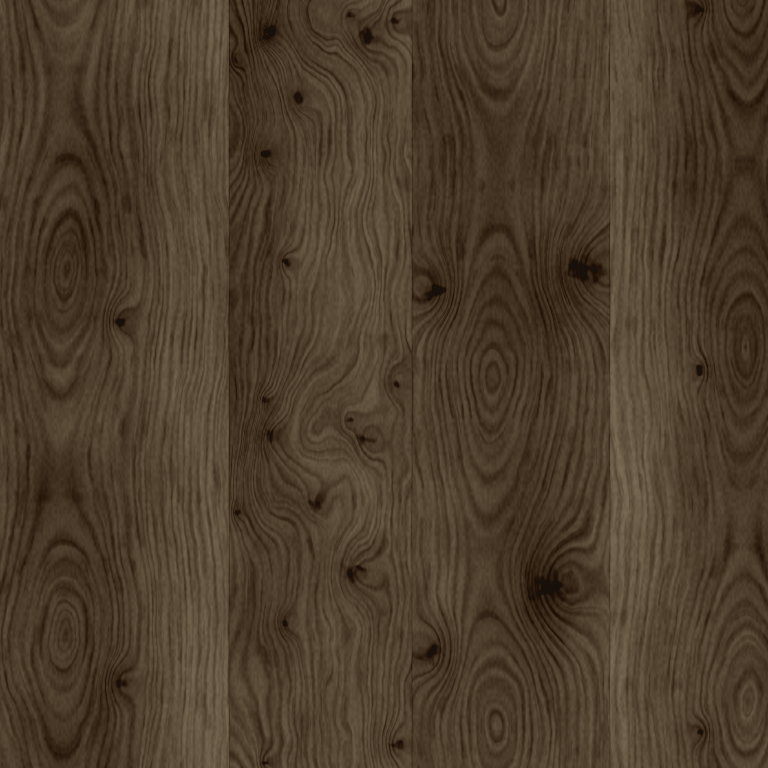
Write a Shadertoy shader that draws this texture.

```glsl
// Four dark oak planks running top to bottom, with oval heart grain and knots.
// Each plank has a growth field whose contours are the rings; knots and eyes
// raise bumps in that field, so rings and pores flow around them.

const vec3 DARK = vec3(0.21, 0.15, 0.09);
const vec3 LIGHT = vec3(0.43, 0.37, 0.29);
const vec3 KNOT_BLACK = vec3(0.09, 0.06, 0.035);
const vec3 SEAMS = vec3(0.298, 0.5365, 0.794);
const float GRAIN_PERIOD = 0.4714;  // height after which figure recurs
const float OVAL_SPREAD = 0.06;     // growth gained along the heart line
const float RING_DENSITY = 105.0;
const float RING_DEPTH = 0.26;
const float PORE_DEPTH = 0.24;
const float FIBRE_DEPTH = 0.34;
const float BLOTCH_DEPTH = 0.75;
const float SEAM_WIDTH = 0.0012;

// Per plank: heart x, oval centre y, tone at the heart, lift away from it
const vec4 PLANKS[4] = vec4[4](
    vec4(0.083, 0.167, 0.32, 0.50), vec4(0.280, 0.360, 0.38, 0.32),
    vec4(0.645, 0.520, 0.42, 0.16), vec4(0.970, 0.550, 0.32, 0.48));
const vec4 WILDNESS = vec4(0.35, 1.0, 0.30, 0.35);

// Knots and eyes: x, y, radius
const vec3 RECURRING[6] = vec3[6](
    vec3(0.564, 0.622, 0.014), vec3(0.373, 0.659, 0.006), vec3(0.515, 0.501, 0.008),
    vec3(0.346, 0.479, 0.005), vec3(0.156, 0.583, 0.009), vec3(0.912, 0.518, 0.006));
const vec3 SINGLE[14] = vec3[14](
    vec3(0.762, 0.646, 0.020), vec3(0.723, 0.238, 0.022), vec3(0.352, 0.961, 0.008),
    vec3(0.477, 0.951, 0.011), vec3(0.388, 0.872, 0.008), vec3(0.345, 0.798, 0.009),
    vec3(0.307, 0.922, 0.005), vec3(0.352, 0.434, 0.009), vec3(0.455, 0.453, 0.005),
    vec3(0.477, 0.427, 0.011), vec3(0.412, 0.342, 0.008), vec3(0.309, 0.333, 0.005),
    vec3(0.464, 0.258, 0.015), vec3(0.456, 0.980, 0.005));
const vec3 EYES[3] = vec3[3](
    vec3(0.406, 0.456, 0.024), vec3(0.406, 0.980, 0.024), vec3(0.345, 0.362, 0.026));

float hash(vec2 p) {
    vec3 q = fract(p.xyx * 0.1031);
    q += dot(q, q.yzx + 33.33);
    return fract((q.x + q.y) * q.z);
}

float noise(vec2 p) {
    vec2 i = floor(p), f = fract(p);
    f = f * f * (3.0 - 2.0 * f);
    return mix(mix(hash(i), hash(i + vec2(1, 0)), f.x),
               mix(hash(i + vec2(0, 1)), hash(i + vec2(1, 1)), f.x), f.y);
}

float fbm(vec2 p) {
    float sum = 0.0, amp = 0.5;
    for (int i = 0; i < 4; i++) {
        sum += amp * noise(p);
        p = p * 2.03 + 17.3;
        amp *= 0.5;
    }
    return sum / 0.9375;
}

int plankAt(float x) {
    return int(dot(step(SEAMS, vec3(x)), vec3(1.0)));
}

// Raises the growth field around a centre so the rings bend past it
float growthBump(vec2 d, float r) {
    d = d * vec2(1.0, 0.7) / (2.2 * r);
    return 3.0 * r * exp(-dot(d, d));
}

// Bends the grain and darkens a ragged core with a soft halo
void addKnot(vec2 d, float r, vec2 uv, inout float growth, inout float tone) {
    growth += growthBump(d, r);
    vec2 ragged = d + 1.3 * r * (vec2(noise(uv * 90.0), noise(uv * 90.0 + 41.0)) - 0.5);
    float dist = length(ragged * vec2(0.85, 1.1)) / r;
    float core = 1.0 - smoothstep(0.25, 1.1, dist);
    tone -= core * mix(0.3, 1.0, noise(uv * 170.0 + 7.0));
    tone -= 0.32 * exp(-dot(d, d) / (7.0 * r * r));
}

void mainImage(out vec4 fragColor, in vec2 fragCoord) {
    vec2 uv = fragCoord / iResolution.xy;
    int id = plankAt(uv.x);
    vec4 plank = PLANKS[id];
    vec2 offset = vec2(float(id) * 23.7, float(id) * 11.1);

    // Heart figure: ovals stacked along the heart, straight grain at the sides
    float bend = fbm(uv * vec2(9.0, 5.0) + offset) - 0.5;
    float wobble = fbm(uv * vec2(32.0, 17.0) + offset) - 0.5;
    float side = uv.x - plank.x + WILDNESS[id] * 0.07 * bend + 0.008 * wobble;
    float rise = OVAL_SPREAD * sin(3.14159 * (uv.y - plank.y + 0.06 * bend) / GRAIN_PERIOD);
    float growth = length(vec2(side, rise));

    // Broad tone
    float tone = plank.z + plank.w * smoothstep(0.03, 0.19, abs(uv.x - plank.x));
    tone += BLOTCH_DEPTH * (fbm(uv * vec2(8.0, 4.0) + offset + 60.0) - 0.5);

    // Knots and eyes, kept to their own planks
    for (int i = 0; i < 6; i++) {
        vec2 d = uv - RECURRING[i].xy;
        d.y = mod(d.y + 0.5 * GRAIN_PERIOD, GRAIN_PERIOD) - 0.5 * GRAIN_PERIOD;
        if (plankAt(RECURRING[i].x) == id) addKnot(d, RECURRING[i].z, uv, growth, tone);
    }
    for (int i = 0; i < 14; i++)
        if (plankAt(SINGLE[i].x) == id) addKnot(uv - SINGLE[i].xy, SINGLE[i].z, uv, growth, tone);
    for (int i = 0; i < 3; i++)
        if (plankAt(EYES[i].x) == id) growth += growthBump(uv - EYES[i].xy, EYES[i].z);

    // Rings of uneven spacing, faded where too fine to resolve
    float phase = growth * RING_DENSITY + 1.6 * noise(vec2(growth * 45.0, float(id)));
    float ring = pow(0.5 + 0.5 * sin(6.28318 * phase), 2.0) - 0.375;
    float ringFade = 1.0 - smoothstep(0.3, 0.75, fwidth(phase));
    tone -= RING_DEPTH * ring * ringFade * (0.5 + noise(uv * vec2(14.0, 7.0) + offset));

    // Fibres, pores and fine tooth
    tone += FIBRE_DEPTH * (noise(vec2(growth * 330.0, uv.y * 16.0) + offset) - 0.5);
    tone -= PORE_DEPTH * smoothstep(0.62, 0.9, noise(vec2(growth * 280.0, uv.y * 34.0) + offset + 90.0));
    tone += 0.22 * (noise(uv * vec2(420.0, 210.0)) - 0.5);

    // Tight joints between planks
    vec3 gap = abs(uv.x - SEAMS);
    tone -= 0.22 * (1.0 - smoothstep(0.0, 2.0 * SEAM_WIDTH, min(gap.x, min(gap.y, gap.z))));

    fragColor = vec4(max(mix(DARK, LIGHT, min(tone, 1.2)), KNOT_BLACK), 1.0);
}
```
